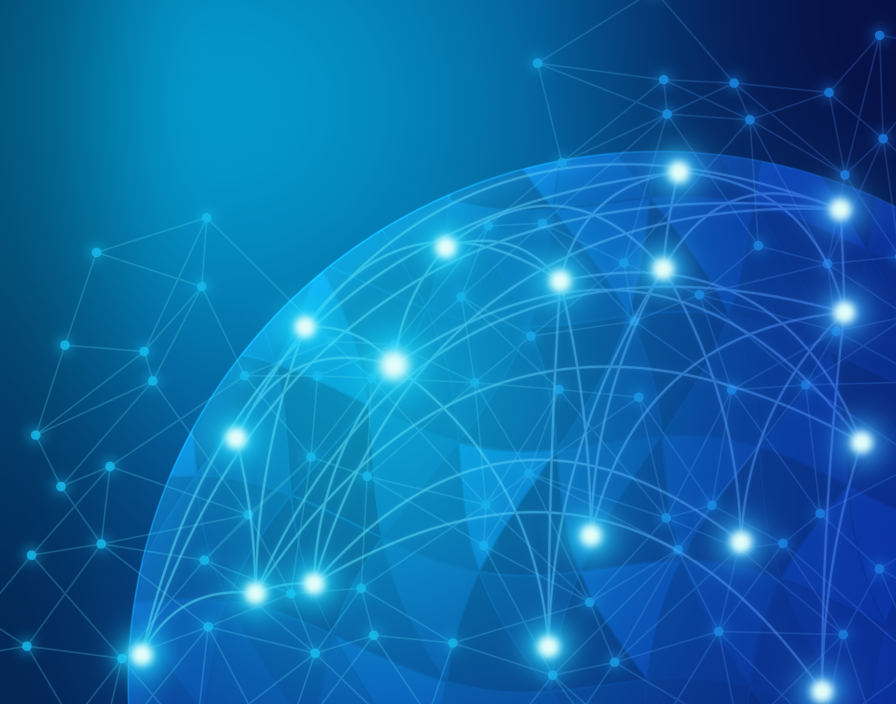
Write a Shadertoy shader that draws this background.

```glsl
// A faceted blue globe wrapped in a web of glowing hubs and curved links.
// Hubs sit on wavy rings around the globe centre; a jittered grid makes
// the faint outer mesh. All lengths are in units of the canvas height.

#define GLOBE_CENTER vec2(0.937, 0.030)
#define GLOBE_RADIUS 0.755
#define MESH_CELL 0.122
#define FACET_SCALE 6.5
#define ARC_BULGE 0.24
#define ARC_GAIN 0.55
#define MESH_GAIN 0.24
#define HUB_SIZE 0.016
#define HUB_COUNT 17

float hash(vec2 p) {
    p = fract(p * vec2(0.1731, 0.3119) + 0.37);
    p += dot(p, p.yx + 23.45);
    return fract((p.x + p.y) * p.x * 7.31);
}

float stroke(float d, float width) {
    float px = 1.0 / iResolution.y;
    return 1.0 - smoothstep(max(width - px, 0.0), width + px, d);
}

float segmentDistance(vec2 p, vec2 a, vec2 b) {
    vec2 ab = b - a, ap = p - a;
    return length(ap - ab * clamp(dot(ap, ab) / dot(ab, ab), 0.0, 1.0));
}

// Distance to a parabola that rises above the chord; steep chords stay straight
float arcDistance(vec2 p, vec2 a, vec2 b) {
    float len = distance(a, b);
    vec2 dir = (b - a) / len;
    vec2 up = vec2(-dir.y, dir.x) * (dir.x < 0.0 ? -1.0 : 1.0);
    float t = dot(p - a, dir) / len;
    float rise = ARC_BULGE * abs(dir.x) * smoothstep(0.0, 0.25, len);
    float s = clamp(t, 0.0, 1.0);
    float offset = dot(p - a, up) - 4.0 * rise * len * s * (1.0 - s);
    float slope = 4.0 * rise * (1.0 - 2.0 * s);
    return length(vec2(offset / sqrt(1.0 + slope * slope), (t - s) * len));
}

// Four rings of hubs: rim, middle, sparse and inner
vec2 hubPosition(int i) {
    float k = float(i), angle, radius;
    if (i < 6) {
        angle = 175.5 - 21.0 * k + 4.5 * sin(radians(108.0 * k - 198.0));
        radius = 0.70 + 0.0045 * (k - 2.3) * (k - 2.3) + 0.013 * cos(radians(180.0 * k));
    } else if (i < 11) {
        k -= 6.0;
        angle = 161.7 - 26.0 * k - 8.2 * cos(radians(90.0 * (k - 1.5)));
        radius = 0.588;
    } else if (i < 13) {
        k -= 11.0;
        angle = 164.0 - 114.0 * k;
        radius = 0.511 - 0.065 * k;
    } else {
        k -= 13.0;
        angle = 162.0 - 43.0 * k - 4.0 * k * k;
        radius = 0.166 + 0.065 * min(k, 1.0);
    }
    angle = radians(angle);
    return GLOBE_CENTER + radius * vec2(cos(angle), sin(angle));
}

// Triangular panes with a random tone, softened along their seams
float facets(vec2 p) {
    p += 0.035 * sin(p.yx * 9.0 + vec2(0.0, 1.7));
    vec2 q = vec2(p.x - 0.45 * p.y, p.y * 0.9 + 0.15 * p.x) * FACET_SCALE;
    vec2 f = fract(q);
    float side = step(1.0, f.x + f.y);
    vec2 g = mix(f, 1.0 - f, side);
    float edge = min(min(g.x, g.y), 1.0 - g.x - g.y);
    float soft = smoothstep(0.0, 2.0 * FACET_SCALE / iResolution.y, edge);
    return (hash(floor(q) + side * 37.0) - 0.5) * soft;
}

vec2 meshNode(vec2 cell) {
    vec2 jitter = vec2(hash(cell + 3.0), hash(cell + 71.0)) - 0.5;
    return (cell + 0.5 + 0.8 * jitter) * MESH_CELL;
}

// The mesh reaches beyond the globe except for a notch at its upper left
float meshVisible(vec2 node) {
    vec2 r = node - GLOBE_CENTER;
    float reach = 0.78 + 0.24 * smoothstep(0.1, 0.4, abs(atan(r.y, r.x) - 2.06));
    return step(length(r), reach);
}

float meshLink(vec2 p, vec2 a, vec2 b) {
    float present = meshVisible(a) * meshVisible(b) * step(0.2, hash((a + b) * 9.0));
    return present * stroke(segmentDistance(p, a, b), 0.0009);
}

// x: faint links, y: small dots
vec2 mesh(vec2 p) {
    vec2 home = floor(p / MESH_CELL), nodes[9], result = vec2(0.0);
    for (int i = 0; i < 9; i++) nodes[i] = meshNode(home + vec2(i % 3 - 1, i / 3 - 1));
    for (int i = 0; i < 9; i++) {
        float d = distance(p, nodes[i]);
        float dotLight = stroke(d, 0.0065) * 0.75 + 0.35 * exp(-d * d / 0.00022);
        result.y = max(result.y, dotLight * meshVisible(nodes[i]));
        if (i != 4) result.x = max(result.x, meshLink(p, nodes[4], nodes[i]));
    }
    for (int i = 0; i < 4; i++) {
        result.x = max(result.x, meshLink(p, nodes[1 + 6 * (i / 2)], nodes[3 + 2 * (i % 2)]));
    }
    return result;
}

void mainImage(out vec4 fragColor, in vec2 fragCoord) {
    vec2 p = fragCoord / iResolution.y;
    float eastward = smoothstep(0.5, 1.25, p.x);

    // Sky: teal glow at upper left, navy corner at upper right
    vec2 g = (p - vec2(0.32, 0.85)) / vec2(0.56, 0.53);
    vec3 color = mix(vec3(0.02, 0.18, 0.44), vec3(0.01, 0.59, 0.79), exp(-dot(g, g)));
    color *= mix(0.72, 1.0, smoothstep(0.0, 0.3, p.x));
    color = mix(vec3(0.025, 0.07, 0.28), color, smoothstep(0.05, 0.6, distance(p, vec2(1.3, 0.98))));

    // Globe: cyan left face, indigo right face, thin lit rim
    float r = distance(p, GLOBE_CENTER);
    g = (p - vec2(0.53, 0.46)) / vec2(0.43, 0.52);
    vec3 globe = mix(vec3(0.04, 0.16, 0.58), vec3(0.04, 0.66, 0.85), exp(-dot(g, g)));
    globe *= 1.0 + 0.32 * facets(p);
    color = mix(color, globe, 0.85 * stroke(r, GLOBE_RADIUS));
    float rim = stroke(abs(r - GLOBE_RADIUS), 0.001) * 0.3;
    rim += 0.16 * smoothstep(-0.07, 0.0, r - GLOBE_RADIUS) * stroke(r, GLOBE_RADIUS);
    color += rim * vec3(0.1, 0.6, 0.75) * (1.0 - 0.6 * eastward);

    // Mesh of faint lines and dots
    vec3 lineColor = mix(vec3(0.35, 0.88, 0.97), vec3(0.28, 0.52, 0.95), eastward);
    vec3 dotColor = mix(vec3(0.08, 0.73, 0.93), vec3(0.10, 0.48, 0.88), eastward);
    vec2 web = mesh(p);
    color = mix(color, lineColor, MESH_GAIN * web.x);
    color = mix(color, dotColor, min(web.y, 0.85));

    // Curved links between rings and along them
    vec2 hubs[HUB_COUNT];
    for (int i = 0; i < HUB_COUNT; i++) hubs[i] = hubPosition(i);
    float arcs = 0.0;
    for (int i = 0; i < HUB_COUNT; i++) {
        for (int hop = 4; hop < 7; hop++) {
            if (i + hop >= HUB_COUNT) break;
            float d = arcDistance(p, hubs[i], hubs[i + hop]);
            arcs = max(arcs, stroke(d, 0.0016) + 0.15 * exp(-d * 180.0));
        }
    }
    color = mix(color, lineColor, ARC_GAIN * min(arcs, 1.0));

    // Hubs: cyan halo, then a white core
    for (int i = 0; i < HUB_COUNT; i++) {
        float d = distance(p, hubs[i]) / (HUB_SIZE * (i == 7 ? 1.35 : 1.0));
        float halo = 0.75 * exp(-d * d * 0.22) + 0.2 * exp(-d * 0.55);
        color = mix(color, mix(vec3(0.10, 0.83, 0.98), lineColor, 0.6 * eastward), halo);
        color = mix(color, vec3(0.88, 0.99, 0.98), exp(-d * d * d * 0.9));
    }
    fragColor = vec4(clamp(color, 0.0, 1.0), 1.0);
}
```
